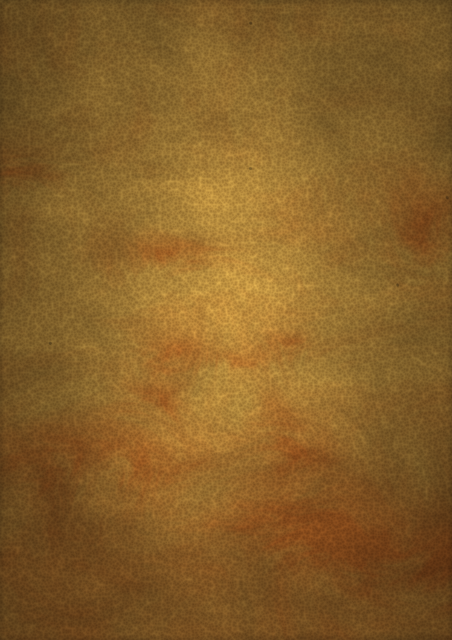
A WebGL 2 fragment shader for this background:

```glsl
#version 300 es
precision highp float;
// Aged golden parchment: a warm central glow fading to dark umber edges,
// stained by soft rust and pale patches whose outlines are bent by layered
// sines, then finished with cellular fibre grain and a few dark specks.

uniform vec2 u_resolution;
out vec4 fragColor;

const vec3 GLOW_GOLD = vec3(0.715, 0.550, 0.245);
const vec3 EDGE_UMBER = vec3(0.375, 0.280, 0.122);
const vec3 RUST_TINT = vec3(0.95, 0.72, 0.62);
const vec3 PALE_TINT = vec3(1.08, 1.08, 1.07);
const vec2 GLOW_CENTER = vec2(0.51, 0.53);
const vec2 GLOW_FALLOFF = vec2(5.6, 4.6);
const float STAIN_WARP = 0.035;
const float STAIN_FRAY = 0.030;
const float CLOUD_AMOUNT = 0.07;
const float MOTTLE_AMOUNT = 0.085;
const float GRAIN_AMOUNT = 0.17;
const float FIBRE_SCALE = 105.0;
const float SPECK_SCALE = 22.0;
const float SPECK_SHARE = 0.012;

// Stains: center x, y and radii x, y, as fractions of the canvas
const int RUST_COUNT = 11;
const vec4 RUST[RUST_COUNT] = vec4[](
  vec4(0.40, 0.455, 0.090, 0.035), vec4(0.37, 0.600, 0.140, 0.030),
  vec4(0.52, 0.430, 0.080, 0.018), vec4(0.63, 0.330, 0.055, 0.050),
  vec4(0.63, 0.465, 0.050, 0.025), vec4(0.20, 0.285, 0.220, 0.055),
  vec4(0.35, 0.370, 0.070, 0.028), vec4(0.68, 0.200, 0.150, 0.065),
  vec4(0.92, 0.130, 0.180, 0.065), vec4(0.97, 0.660, 0.100, 0.080),
  vec4(0.03, 0.740, 0.100, 0.040));
const int PALE_COUNT = 4;
const vec4 PALE[PALE_COUNT] = vec4[](
  vec4(0.51, 0.365, 0.070, 0.035), vec4(0.48, 0.690, 0.120, 0.050),
  vec4(0.36, 0.240, 0.100, 0.060), vec4(0.50, 0.520, 0.080, 0.060));

vec2 hash2(vec2 p) {
  vec3 q = fract(vec3(p.xyx) * vec3(0.1031, 0.1030, 0.0973));
  q += dot(q, q.yzx + 33.33);
  return fract((q.xx + q.yz) * q.zy);
}

// Layered, rotated and self-warped sines, roughly -1..1
float clouds(vec2 p) {
  const mat2 turn = mat2(0.80, 0.60, -0.60, 0.80);
  float sum = 0.0, weight = 0.5;
  for (int i = 0; i < 7; i++) {
    p = turn * p * 1.55 + 1.7;
    p += 0.7 * sin(p.yx * 0.83 + float(i));
    sum += weight * sin(p.x) * cos(p.y);
    weight *= 0.76;
  }
  return sum;
}

// Distance to the nearest scattered point
float cellular(vec2 p) {
  vec2 cell = floor(p), f = p - cell;
  float nearest = 2.0;
  for (int y = -1; y <= 1; y++)
    for (int x = -1; x <= 1; x++) {
      vec2 o = vec2(x, y);
      vec2 d = o + hash2(cell + o) - f;
      nearest = min(nearest, dot(d, d));
    }
  return sqrt(nearest);
}

float stain(vec2 uv, vec4 s) {
  vec2 d = (uv - s.xy) / s.zw;
  return exp(-dot(d, d));
}

float specks(vec2 p) {
  vec2 cell = floor(p), rnd = hash2(cell + 71.0);
  float dist = length(fract(p) - 0.2 - 0.6 * rnd.yx);
  return step(rnd.x, SPECK_SHARE) * (1.0 - smoothstep(0.02, 0.08, dist));
}

void main() {
  vec2 uv = gl_FragCoord.xy / u_resolution;
  vec2 p = gl_FragCoord.xy / u_resolution.y;

  // Central glow
  vec2 d = uv - GLOW_CENTER;
  float glow = exp(-dot(d * d, GLOW_FALLOFF));
  vec3 color = mix(EDGE_UMBER, GLOW_GOLD, glow);

  // Stains with ragged outlines
  float cloudA = clouds(p * 5.0);
  float cloudB = clouds(p * 6.0 + 9.0);
  float mottleA = clouds(p * vec2(11.0, 15.0) + 4.0);
  float mottleB = clouds(p * vec2(13.0, 17.0) + 21.0);
  vec2 bent = uv + STAIN_WARP * vec2(cloudA, 0.6 * cloudB)
                 + STAIN_FRAY * vec2(mottleA, 0.7 * mottleB);
  float rust = 0.0, pale = 0.0;
  for (int i = 0; i < RUST_COUNT; i++) rust += stain(bent, RUST[i]);
  for (int i = 0; i < PALE_COUNT; i++) pale += stain(bent, PALE[i]);
  float lowWarmth = 0.45 * (1.0 - smoothstep(0.05, 0.55, uv.y));
  rust = rust * (0.6 + 0.35 * mottleB) + lowWarmth
       + 0.22 * max(cloudB, 0.0) + 0.20 * mottleB;
  color *= mix(vec3(1.0), RUST_TINT, clamp(rust, 0.0, 1.1));
  color *= mix(vec3(1.0), PALE_TINT, min(pale, 1.0));
  color *= 1.0 + CLOUD_AMOUNT * cloudA + MOTTLE_AMOUNT * mottleA;

  // Fibre grain and specks
  float grain = cellular(p * FIBRE_SCALE)
              + 1.5 * cellular(p * FIBRE_SCALE * 2.1 + 37.0) - 1.2;
  color *= 1.0 + GRAIN_AMOUNT * grain * vec3(0.8, 0.95, 1.2);
  color *= 1.0 - 0.3 * specks(p * SPECK_SCALE);

  // Thin worn border
  vec2 rim = min(uv, 1.0 - uv);
  color *= mix(0.9, 1.0, smoothstep(0.0, 0.012, min(rim.x, rim.y)));
  fragColor = vec4(color, 1.0);
}
```
